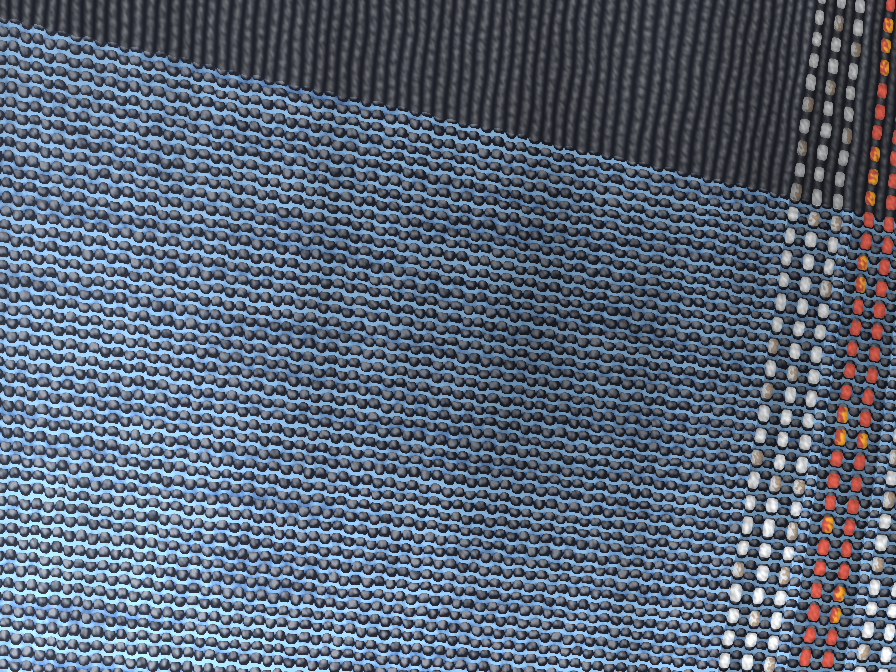
Give the GLSL for this texture, as a Shadertoy shader.

```glsl
// Draws a close view of slanted woven cloth: blue weft lines, dark ribbed band, dashed white and red stripes.

#define WARP_PITCH 0.017
#define WEFT_PITCH 0.0205
#define BLUE_EDGE 0.979
#define STRIPE_X 1.076
#define GAP_COLOR vec3(0.13, 0.14, 0.18)
#define GREY_COLOR vec3(0.56, 0.58, 0.62)
#define DEEP_BLUE vec3(0.26, 0.40, 0.62)
#define LIGHT_BLUE vec3(0.60, 0.79, 0.96)
#define WHITE_COLOR vec3(0.90, 0.91, 0.92)
#define RED_COLOR vec3(0.88, 0.38, 0.32)
#define GOLD_COLOR vec3(0.95, 0.66, 0.20)

float hash(vec2 p) {
    vec3 q = fract(p.xyx * vec3(0.1031, 0.1030, 0.0973));
    q += dot(q, q.yzx + 33.33);
    return fract((q.x + q.y) * q.z);
}

float gradDot(vec2 cell, vec2 offset) {
    float angle = 6.2832 * hash(cell);
    return dot(vec2(cos(angle), sin(angle)), offset);
}

// Gradient noise, roughly -0.7 to 0.7
float gnoise(vec2 p) {
    vec2 i = floor(p), f = p - i;
    vec2 s = f * f * f * (f * (f * 6.0 - 15.0) + 10.0);
    float low = mix(gradDot(i, f), gradDot(i + vec2(1, 0), f - vec2(1, 0)), s.x);
    float high = mix(gradDot(i + vec2(0, 1), f - vec2(0, 1)), gradDot(i + 1.0, f - 1.0), s.x);
    return mix(low, high, s.y);
}

// Thread coordinates: x counts warp columns, y counts weft rows
vec2 threadCoords(vec2 p) {
    float lean = (0.175 * p.y - 0.03 * p.y * p.y) * mix(0.35, 1.0, p.x / 1.2);
    float across = p.x - STRIPE_X - lean;
    across *= 1.0 + 0.26 * p.y * p.y * smoothstep(-0.3, 0.05, across);
    float along = (p.y + 0.08 * p.x) / (1.0 - 0.15 * p.x);
    return vec2(across / WARP_PITCH, along / WEFT_PITCH);
}

float between(float lo, float hi, float x) {
    return step(lo - 0.5, x) * step(x, hi + 0.5);
}

// Soft-edged rounded bead filling the unit of q
float bead(vec2 q, float soft) {
    return 1.0 - smoothstep(1.0 - soft, 1.0 + soft, dot(q * q, q * q));
}

void mainImage(out vec4 fragColor, in vec2 fragCoord) {
    vec2 p = fragCoord / iResolution.y;
    float soft = 1.6 / (iResolution.y * WEFT_PITCH);

    // Slightly uneven threads; neighbouring columns lift the weft in turn
    vec2 t = threadCoords(p);
    t += 0.22 * vec2(gnoise(t * vec2(0.4, 0.25)), gnoise(t * vec2(0.22, 0.5) + 40.0));
    float col = floor(t.x + 0.5);
    float acrossWarp = t.x - col;
    float lifted = t.y + 0.10 * cos(3.1416 * t.x);
    float row = floor(lifted + 0.5);
    float acrossWeft = lifted - row;
    float blueArea = step(row * WEFT_PITCH, BLUE_EDGE);
    float fibre = gnoise(vec2(t.x * 3.0 + t.y, t.y * 2.5));

    // Broad light: pale at lower left, dim right of the centre
    vec2 dim = p - vec2(0.88, 0.56);
    float light = 0.90 + 0.24 * smoothstep(0.9, 0.0, p.x) * smoothstep(1.1, 0.2, p.y);
    light += 0.14 * smoothstep(0.5, 0.0, p.y) - 0.17 * exp(-7.0 * dot(dim, dim));
    light += 0.16 * gnoise(vec2(t.x * 0.17, t.y * 0.025));

    // Blue weft line, dimmer where it dips under a warp thread
    float over = 0.5 + 0.5 * cos(3.1416 * (t.x + row));
    float streak = 0.8 * gnoise(vec2(t.x * 0.06, row * 0.71)) + 0.4 * fibre;
    float weftRound = 1.0 - smoothstep(0.05, 0.42, abs(acrossWeft - 0.04));
    float weftMask = 1.0 - smoothstep(0.36 - soft * 0.4, 0.36 + soft * 0.4, abs(acrossWeft));
    float blueTone = 0.9 * weftRound + 0.45 * over - 0.15 + streak;
    vec3 blue = mix(DEEP_BLUE, LIGHT_BLUE, clamp(blueTone, 0.0, 1.0));
    vec3 field = mix(GAP_COLOR, blue, weftMask);

    // Grey warp beads standing between the weft lines
    float beadId = floor(lifted);
    float rnd = hash(vec2(col, beadId) + 200.0);
    vec2 q = vec2(acrossWarp / 0.43, (lifted - beadId - 0.5) / 0.38);
    float tone = 1.0 - 0.95 * dot(q - vec2(-0.25, 0.3), q - vec2(-0.25, 0.3));
    tone = clamp(tone + 0.7 * fibre + 0.4 * (rnd - 0.5), 0.0, 1.0);
    field = mix(field, mix(GAP_COLOR, GREY_COLOR, tone), bead(q, soft));

    // Dark band of continuous upright ribs with faint weft notches
    float rib = 0.5 + 0.5 * cos(6.2832 * (acrossWarp + 0.06));
    float notch = 0.5 - 0.5 * cos(6.2832 * (t.y + 0.5 * col));
    float bandTone = rib * (0.62 + 0.28 * notch) + 0.5 * fibre * rib;
    vec3 band = mix(GAP_COLOR, GREY_COLOR * vec3(0.84, 0.83, 0.81), clamp(bandTone, 0.0, 1.0));
    vec3 color = mix(band, field, blueArea);

    // Stripe membership by column number
    float odd = mod(col, 2.0);
    float white = (1.0 - odd) * (between(0.0, 4.0, col) + between(12.0, 16.0, col));
    float red = odd * between(7.0, 9.0, col);

    // Dyed dashes span two rows, with scattered gold and tan flecks
    float phase = t.y + col + 1.0;
    float dashRnd = hash(vec2(col, floor(phase * 0.5)) + 70.0);
    vec2 d = vec2(acrossWarp / 0.48, (mod(phase, 2.0) - 1.0) / 0.68);
    float fleck = step(0.76, dashRnd) * smoothstep(-0.25, 0.2, fibre + acrossWarp);
    vec3 pale = mix(WHITE_COLOR, vec3(0.60, 0.50, 0.40), fleck * 0.8) * mix(0.8, 1.0, blueArea);
    vec3 dyed = white * pale + red * mix(RED_COLOR, GOLD_COLOR, fleck);
    dyed *= 1.05 - 0.35 * dot(d, d) * 0.7 + 0.25 * fibre;
    float stripeZone = between(0.0, 4.0, col) + between(6.0, 10.0, col) + between(12.0, 16.0, col);
    color *= 1.0 - 0.25 * stripeZone;
    color = mix(color, dyed, (white + red) * bead(d, soft));

    // Pale haze toward the left
    float haze = 0.12 * smoothstep(0.7, 0.0, p.x) * blueArea;
    color = mix(color * light, vec3(0.56, 0.64, 0.75), haze);
    fragColor = vec4(clamp(color, 0.0, 1.0), 1.0);
}
```
